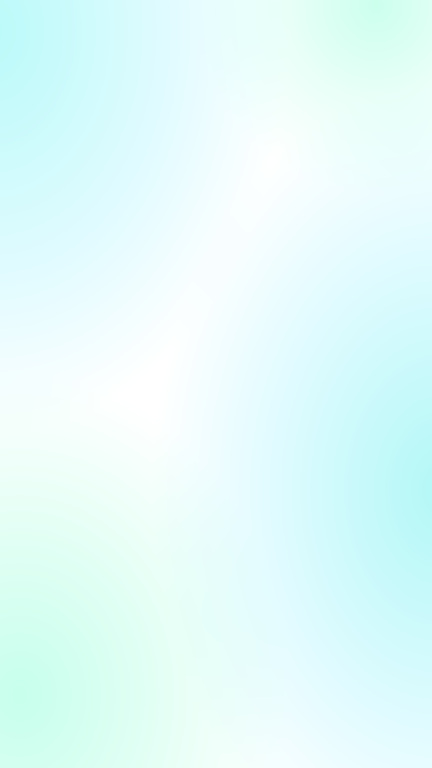
Reproduce this background procedurally as a Shadertoy shader.

```glsl
// Soft pastel background: two cyan and two mint elliptical glows on white.
// Each glow runs from a core colour through a pale tint to white, and the
// glows are multiplied together so that their overlaps stay smooth.

// Three-stop elliptical gradient; centre and radius are fractions of the canvas.
vec3 glow(vec2 uv, vec2 centre, vec2 radius, float middle, vec3 core, vec3 tint) {
    float d = length((uv - centre) / radius);
    vec3 inner = mix(core, tint, clamp(d / middle, 0.0, 1.0));
    return mix(inner, vec3(1.0), clamp((d - middle) / (1.0 - middle), 0.0, 1.0));
}

void mainImage(out vec4 fragColor, in vec2 fragCoord) {
    vec2 uv = fragCoord / iResolution.xy;
    vec3 paleBlue = vec3(0.88, 0.985, 1.0);
    vec3 paleMint = vec3(0.91, 1.0, 0.965);

    // Cyan glows at the right edge and the upper left
    vec3 color = glow(uv, vec2(1.02, 0.362), vec2(0.67, 0.53), 0.59,
                      vec3(0.70, 0.97, 0.965), paleBlue);
    color *= glow(uv, vec2(-0.02, 0.96), vec2(0.69, 0.527), 0.6,
                  vec3(0.73, 0.98, 0.975), paleBlue);

    // Mint glows at the lower left and the upper right
    color *= glow(uv, vec2(0.046, 0.095), vec2(0.625, 0.42), 0.6,
                  vec3(0.78, 1.0, 0.925), paleMint);
    color *= glow(uv, vec2(0.87, 0.993), vec2(0.42, 0.246), 0.53,
                  vec3(0.80, 1.0, 0.93), paleMint + 0.01);

    fragColor = vec4(min(color, 1.0), 1.0);
}
```
